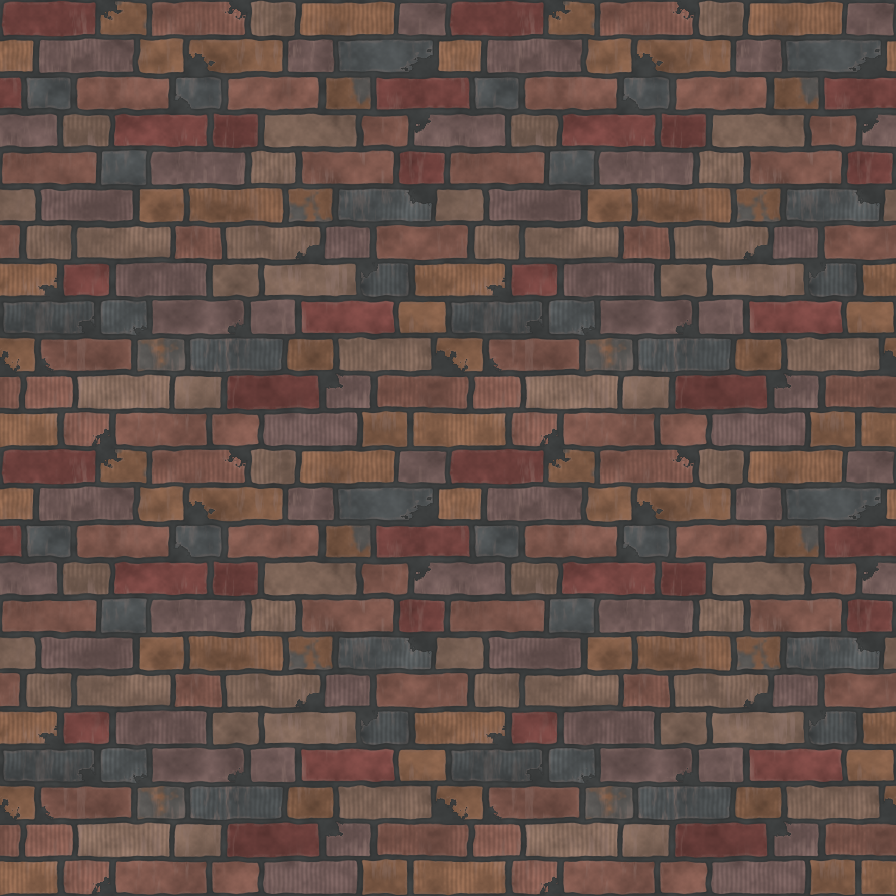
Write a WebGL 2 fragment shader that draws this texture.

```glsl
#version 300 es
precision highp float;
// Weathered brick wall in Flemish bond: long and short bricks alternate and each
// course shifts by one course height. Every brick hashes its own tint, size and
// damage; wrapping value noise adds mottling, pale streaks, ribs and rough edges.

uniform vec2 u_resolution;
out vec4 fragColor;

// Lengths are in course heights.
const float REPEATS = 2.0;        // tiles across and up the canvas
const float TILE = 12.0;          // courses in one tile, also its width
const float PAIR = 4.0;           // one long and one short brick with joints
const float LONG_CELL = 2.63;     // share of the pair held by the long brick
const float COURSE_SHIFT = 1.0;
const vec2 HALF_JOINT = vec2(0.065, 0.055);
const float SIZE_JITTER = 0.04;
const float EDGE_ROUGHNESS = 0.07;
const float CORNER_RADIUS = 0.05;
const float CHIP_CHANCE = 0.2;
const float STAIN_CHANCE = 0.12;
const float RIB_CHANCE = 0.4;
const float RIBS_PER_UNIT = 8.0;
const float RIB_DEPTH = 0.07;

const vec3 MORTAR = vec3(0.235, 0.243, 0.243);
const vec3 SLATE = vec3(0.285, 0.300, 0.305);
const vec3 PALE = vec3(0.56, 0.46, 0.43);
const vec3 CLAY[6] = vec3[6](
    vec3(0.435, 0.255, 0.240),    // red
    vec3(0.470, 0.325, 0.285),    // rust
    vec3(0.500, 0.360, 0.275),    // orange
    vec3(0.460, 0.370, 0.320),    // tan
    vec3(0.405, 0.325, 0.315),    // mauve
    SLATE);

float hash(vec2 p) {
    return fract(sin(dot(p, vec2(127.1, 311.7))) * 43758.5453);
}

// Value noise with scale cells per unit, wrapping at the tile border.
float noise(vec2 p, vec2 scale) {
    vec2 grid = p * scale, period = TILE * scale;
    vec2 cell = floor(grid), f = fract(grid);
    vec2 lo = floor(mod(cell + 0.5, period));
    vec2 hi = floor(mod(cell + 1.5, period));
    f = f * f * (3.0 - 2.0 * f);
    return mix(mix(hash(lo), hash(vec2(hi.x, lo.y)), f.x),
               mix(hash(vec2(lo.x, hi.y)), hash(hi), f.x), f.y);
}

float fractalNoise(vec2 p, vec2 scale) {
    float sum = 0.0, weight = 0.5;
    for (int i = 0; i < 4; i++) {
        sum += weight * noise(p, scale);
        scale *= 2.0;
        weight *= 0.5;
    }
    return sum / 0.9375;
}

float roundedBox(vec2 p, vec2 halfSize, float radius) {
    vec2 d = abs(p) - halfSize + radius;
    return length(max(d, 0.0)) + min(max(d.x, d.y), 0.0) - radius;
}

void main() {
    vec2 p = fract(gl_FragCoord.xy / u_resolution * REPEATS) * TILE;
    float pixel = REPEATS * TILE / min(u_resolution.x, u_resolution.y);

    // Find the brick: courses count from the top, pairs wrap around the tile.
    float course = TILE - 1.0 - floor(p.y);
    float along = mod(p.x - COURSE_SHIFT * course, TILE);
    float pairX = mod(along, PAIR);
    float isShort = step(LONG_CELL, pairX);
    vec2 id = vec2(2.0 * floor(along / PAIR) + isShort, course) + 1.0;
    vec2 cellSize = vec2(mix(LONG_CELL, PAIR - LONG_CELL, isShort), 1.0);
    vec2 local = vec2(pairX - isShort * LONG_CELL, fract(p.y)) - 0.5 * cellSize;

    // Outline with uneven size and rough edges.
    vec2 jitter = vec2(hash(id + 11.3), hash(id + 23.7));
    vec2 halfSize = 0.5 * cellSize - HALF_JOINT - SIZE_JITTER * jitter;
    vec2 wobble = vec2(noise(p, vec2(3.0)), noise(p + 5.0, vec2(3.0))) - 0.5;
    float grain = fractalNoise(p, vec2(6.0));
    float d = roundedBox(local + EDGE_ROUGHNESS * wobble, halfSize, CORNER_RADIUS);
    d += 0.5 * EDGE_ROUGHNESS * (grain - 0.5);

    // Broken corners on some bricks.
    vec2 corner = halfSize * sign(vec2(hash(id + 31.1), hash(id + 47.9)) - 0.5);
    float chipRadius = mix(0.25, 0.55, hash(id + 53.3));
    float chip = chipRadius + 0.5 * (grain - 0.5) - length((local - corner) * vec2(0.8, 1.0));
    if (hash(id + 61.7) < CHIP_CHANCE) d = max(d, chip);

    // Brick body: own tint, slate stains, cloudy mottling.
    float mottle = fractalNoise(p + 3.0, vec2(1.5));
    vec3 brick = CLAY[min(int(6.0 * hash(id + 71.9)), 5)];
    brick *= 0.94 + 0.12 * hash(id + 83.1);
    float stain = smoothstep(0.45, 0.6, mottle + 0.12 * local.x);
    brick = mix(brick, SLATE, 0.85 * stain * step(hash(id + 97.3), STAIN_CHANCE));
    brick *= 1.0 + 0.5 * (mottle - 0.5) + 0.18 * (grain - 0.5);

    // Surface wear: vertical ribs, pale drips and a rubbed rim.
    float ribbed = step(hash(id + 103.7), RIB_CHANCE);
    float ribs = sin(6.2831853 * RIBS_PER_UNIT * p.x + 2.0 * wobble.x);
    brick *= 1.0 + RIB_DEPTH * ribbed * ribs * smoothstep(0.3, 0.6, mottle);
    float drips = fractalNoise(p, vec2(8.0, 1.5));
    float wear = smoothstep(0.52, 0.78, drips) * smoothstep(0.3, 0.65, noise(p, vec2(1.0)));
    brick = mix(brick, PALE, 0.38 * wear * (0.4 + hash(id + 113.9)));
    float rim = smoothstep(-0.09, -0.02, d) * smoothstep(0.25, 0.65, grain);
    brick = mix(brick, PALE, 0.22 * rim);

    // Mortar with blotches and a soft shadow beside the bricks.
    vec3 mortar = MORTAR * (0.85 + 0.3 * fractalNoise(p + 7.0, vec2(3.0)));
    mortar *= 0.88 + 0.12 * smoothstep(0.0, 0.08, d);

    float soft = max(0.75 * pixel, 0.015);
    fragColor = vec4(mix(brick, mortar, smoothstep(-soft, soft, d)), 1.0);
}
```
